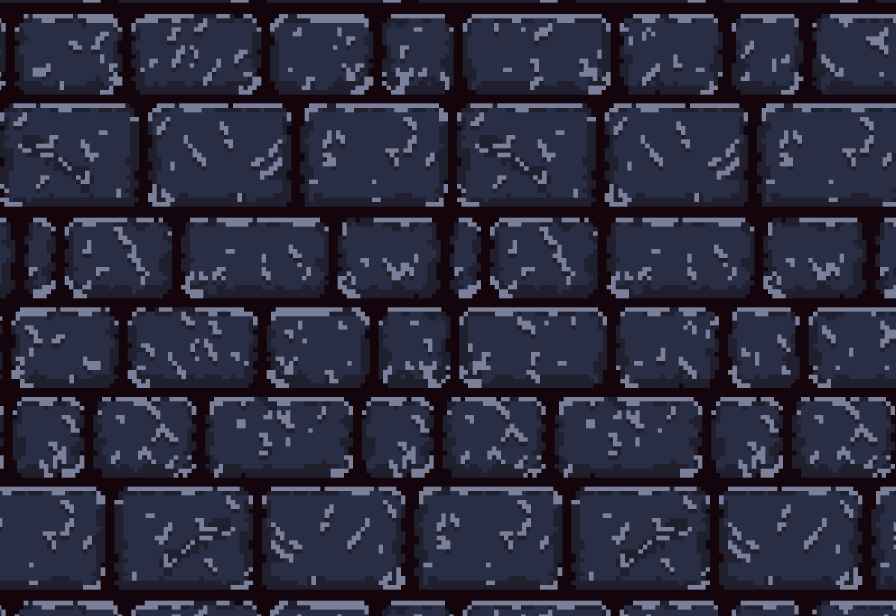
A Shadertoy shader for this texture:

```glsl
// Chunky pixel-style wall of worn blue-grey stones in dark joints, laid in uneven courses.

// Colours
const vec3 JOINT = vec3(0.08, 0.02, 0.05);
const vec3 SHADE = vec3(0.12, 0.12, 0.18);
const vec3 BODY  = vec3(0.16, 0.18, 0.27);
const vec3 LIGHT = vec3(0.48, 0.50, 0.60);

// Layout, measured in chunky cells
const float CELLS_HIGH = 137.5;   // cells over the canvas height
const float TOP_OFFSET = 3.1;     // top edge of the first full course
const float JOINT_WIDTH = 2.0;
const float CORNER = 3.0;         // rounding of the stones
const float CHIP_DENSITY = 0.38;  // chips per cell of stone width
const float CHIP_LENGTH = 3.5;
const int AA = 3;                 // samples per pixel side

// A course repeats a run of stone widths
struct Course { float height, origin; int first, count; };
const int COURSE_COUNT = 6;
const Course COURSES[6] = Course[6](
    Course(20.0,  2.3,  0, 8),
    Course(25.5, -1.0,  8, 3),
    Course(20.0,  4.4, 11, 4),
    Course(20.0,  1.5,  0, 8),
    Course(20.0,  1.8, 15, 3),
    Course(25.5, 24.5,  8, 3));
const float WIDTHS[18] = float[18](
    26.0, 31.0, 25.0, 18.0, 35.0, 25.0, 18.0, 35.0,
    33.0, 34.0, 35.0,
    9.0, 26.0, 35.0, 25.0,
    18.0, 25.0, 35.0);
const int CRACKED_STONE = 8;

vec2 hash2(vec2 p) {
    vec3 q = fract(p.xyx * vec3(0.1031, 0.1030, 0.0973));
    q += dot(q, q.yzx + 33.33);
    return fract((q.xx + q.yz) * q.zy);
}

float cornerSlope(vec2 cell, vec2 offset) {
    float angle = 6.2832 * hash2(cell).x;
    return dot(vec2(cos(angle), sin(angle)), offset);
}

float gradientNoise(vec2 p) {
    vec2 i = floor(p), f = p - i, u = f * f * (3.0 - 2.0 * f);
    vec2 x = vec2(1.0, 0.0), y = vec2(0.0, 1.0);
    return mix(mix(cornerSlope(i, f), cornerSlope(i + x, f - x), u.x),
               mix(cornerSlope(i + y, f - y), cornerSlope(i + 1.0, f - 1.0), u.x), u.y);
}

float segmentDistance(vec2 p, vec2 a, vec2 b) {
    vec2 ab = b - a;
    return length(p - a - ab * clamp(dot(p - a, ab) / (dot(ab, ab) + 0.001), 0.0, 1.0));
}

// One stone; q runs from its upper left corner, y downward
vec3 stone(vec2 q, vec2 size, int kind) {
    vec2 seed = vec2(17.3, 9.7) * float(kind + 1);
    vec2 middle = 0.5 * size, p = q - middle;
    vec2 e = abs(p) - middle + CORNER;
    float depth = CORNER - length(max(e, 0.0)) - min(max(e.x, e.y), 0.0);
    float grain = gradientNoise(q * 0.33 + seed);
    float wear = gradientNoise(q * 0.41 + seed + 50.0);

    // Ragged outline, rougher on the sides
    float side = step(middle.x - abs(p.x), middle.y - abs(p.y));
    if (depth < 0.3 + mix(0.5, 1.7, side) * max(wear, 0.0)) return JOINT;

    // Shaded rim, heavier toward the bottom
    vec3 color = depth < 1.6 + 2.6 * grain + 0.8 * step(0.0, p.y) ? SHADE : BODY;

    // Scattered chips with a shadow beneath the long ones
    for (int i = 0; i < int(size.x * CHIP_DENSITY); i++) {
        vec2 place = hash2(seed + float(i) * 3.7), form = hash2(seed + float(i) * 5.3 + 80.0);
        vec2 a = middle + (place - 0.5) * (size - 4.0);
        vec2 b = a + vec2(form.x < 0.5 ? -0.7 : 0.7, 1.0) * CHIP_LENGTH * form.y * form.y;
        if (segmentDistance(q, a, b) < 0.65) color = LIGHT;
        else if (form.y > 0.5 && segmentDistance(q - vec2(0.0, 1.0), a, b) < 0.65) color = SHADE;
    }

    // Long jagged crack
    if (kind == CRACKED_STONE) {
        float d = segmentDistance(q + vec2(0.0, 3.0 * wear), size * vec2(0.2, 0.38), size * vec2(0.63, 0.72));
        if (d < 1.7) color = d < 0.7 && grain > -0.15 ? LIGHT : SHADE;
    }

    // Broken highlight on the top edge and one lower corner
    bool topLit = q.y < 4.5 && depth < 1.15 + 2.4 * gradientNoise(q * vec2(0.2, 0.3) + seed + 20.0);
    bool cornerLit = length(q - vec2(1.5, size.y - 1.5)) < 4.0 && depth < 1.5 + grain;
    return topLit || cornerLit ? LIGHT : color;
}

vec3 wall(vec2 p) {
    // Find the course
    float total = 0.0;
    for (int i = 0; i < COURSE_COUNT; i++) total += COURSES[i].height;
    float y = mod(p.y - TOP_OFFSET, total);
    int row = 0;
    while (row < COURSE_COUNT - 1 && y >= COURSES[row].height) y -= COURSES[row++].height;
    Course course = COURSES[row];

    // Find the stone within the course
    float period = 0.0;
    for (int i = 0; i < course.count; i++) period += WIDTHS[course.first + i];
    float x = mod(p.x - course.origin, period);
    int kind = course.first, last = course.first + course.count - 1;
    while (kind < last && x >= WIDTHS[kind]) x -= WIDTHS[kind++];

    // Snap to cells, mirror some stones
    vec2 size = vec2(WIDTHS[kind], course.height) - JOINT_WIDTH;
    vec2 q = floor(vec2(x, y)) + 0.5 - vec2(0.5 * JOINT_WIDTH, 0.0);
    if (hash2(vec2(kind, row) + 4.0).x < 0.5) q.x = size.x - q.x;
    return stone(q, size, kind);
}

void mainImage(out vec4 fragColor, in vec2 fragCoord) {
    vec3 sum = vec3(0.0);
    for (int i = 0; i < AA * AA; i++) {
        vec2 jitter = (vec2(i % AA, i / AA) + 0.5) / float(AA) - 0.5;
        vec2 pos = fragCoord + jitter;
        sum += wall(vec2(pos.x, iResolution.y - pos.y) * CELLS_HIGH / iResolution.y);
    }
    fragColor = vec4(sum / float(AA * AA), 1.0);
}
```
